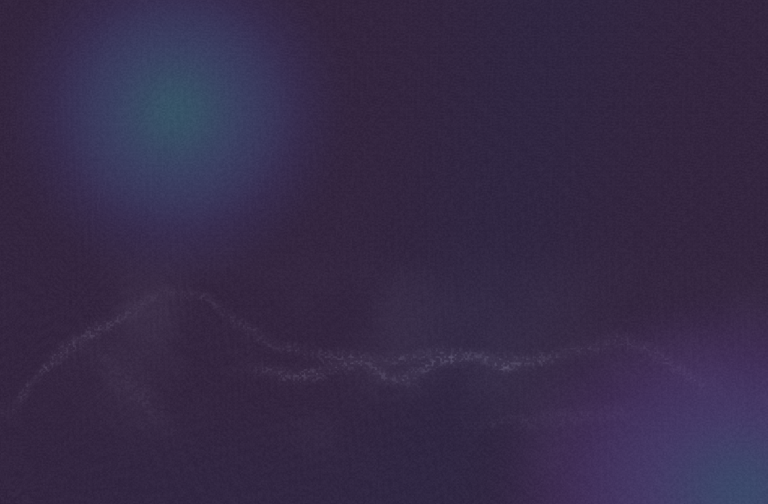
Give the GLSL for this background, as a WebGL 2 fragment shader.

```glsl
#version 300 es
precision highp float;
// Dark plum backdrop with two soft glows, drifting mist, speckled waves and fine grain.
uniform vec2 u_resolution;
out vec4 fragColor;

float hash(vec2 p) {
    return fract(sin(dot(p, vec2(127.1, 311.7))) * 43758.5453);
}

float noise(vec2 p) {
    vec2 i = floor(p), f = fract(p);
    f = f * f * (3.0 - 2.0 * f);
    return mix(mix(hash(i), hash(i + vec2(1, 0)), f.x),
               mix(hash(i + vec2(0, 1)), hash(i + vec2(1, 1)), f.x), f.y);
}

float fbm(vec2 p) {
    float sum = 0.0, amp = 0.5;
    for (int i = 0; i < 4; i++) {
        sum += amp * noise(p);
        p = p * 2.03 + 17.3;
        amp *= 0.5;
    }
    return sum;
}

float bump(float x, float center, float width) {
    float d = (x - center) / width;
    return exp(-d * d);
}

// Fades in and out between two points along the x axis
float span(float x, float start, float end, float soft) {
    return smoothstep(start - soft, start + soft, x) * (1.0 - smoothstep(end - soft, end + soft, x));
}

// Blends from the core through a mid tone and a rim into the backdrop
vec3 glow(vec3 back, float r, vec3 core, vec3 mid, vec3 rim) {
    vec3 c = mix(core, mid, smoothstep(0.0, 0.42, r));
    c = mix(c, rim, smoothstep(0.3, 0.74, r));
    return mix(c, back, smoothstep(0.54, 1.03, r));
}

void main() {
    vec2 uv = gl_FragCoord.xy / u_resolution;
    vec2 p = gl_FragCoord.xy / u_resolution.y;

    // Backdrop with a faint cool diagonal band
    vec3 color = vec3(0.202, 0.147, 0.248);
    color += vec3(-0.012, 0.004, 0.010) * bump(uv.x - 0.15 * uv.y, 0.57, 0.13);
    color += vec3(-0.008, 0.004, 0.010) * bump(uv.x, 0.3, 0.25) * (1.0 - smoothstep(0.0, 0.25, uv.y));

    // Upper left blue glow and lower right violet glow
    color = glow(color, length(p - vec2(0.349, 0.78)) / 0.355,
                 vec3(0.215, 0.325, 0.405), vec3(0.230, 0.250, 0.385), vec3(0.222, 0.182, 0.325));
    color = glow(color, length((p - vec2(1.48, 0.02)) / vec2(0.53, 0.42)),
                 vec3(0.235, 0.285, 0.420), vec3(0.270, 0.225, 0.400), vec3(0.255, 0.180, 0.345));

    // Mist over the lower half
    float mist = smoothstep(0.35, 0.75, fbm(p * vec2(5.0, 4.0) + 3.7));
    mist *= span(uv.y, 0.06, 0.47, 0.09) * (1.0 - 0.5 * smoothstep(0.4, 0.8, uv.x));
    color += vec3(0.030, 0.034, 0.034) * mist;

    // Wave ridges
    float x = uv.x;
    float ridge = 0.285 + 0.135 * bump(x, 0.23, 0.11) - 0.11 * bump(x, 0.0, 0.05)
                + 0.014 * bump(x, 0.6, 0.06) + 0.04 * bump(x, 0.8, 0.06) - 0.06 * bump(x, 0.94, 0.06);
    float ripple = 0.262 + 0.012 * sin((x - 0.42) * 45.0) + 0.025 * smoothstep(0.52, 0.65, x);
    float slope = 0.30 - 1.45 * (x - 0.12);
    float lower = 0.155 + 0.1 * (x - 0.6);
    float wobble = 0.016 * (noise(p * 22.0) - 0.5);
    float y = uv.y + wobble;

    float dust = 0.55 * bump(y, ridge, 0.013) * span(x, 0.02, 0.92, 0.03) * (0.5 + 0.5 * bump(x, 0.57, 0.25));
    dust += 0.4 * bump(y, ridge, 0.015) * bump(x, 0.08, 0.08);
    dust += 0.75 * bump(y, ripple, 0.012) * span(x, 0.33, 0.69, 0.05);
    dust += 0.25 * bump(y, slope, 0.035) * span(x, 0.13, 0.23, 0.03);
    dust += 0.3 * bump(y, lower, 0.016) * span(x, 0.62, 0.81, 0.04);
    // Thin veil trailing below the ridge
    dust += 0.16 * span(y, ridge - 0.08, ridge, 0.03) * span(x, 0.06, 0.9, 0.06) * fbm(p * 14.0);

    // Speckles carried by the waves
    float speckle = smoothstep(0.4, 0.95, noise(p * 240.0)) * (0.5 + noise(p * 45.0));
    color += vec3(0.085, 0.090, 0.090) * dust * (0.35 + 0.95 * speckle);

    // Fine grain
    float grain = noise(p * 310.0) + 0.6 * hash(floor(p * 336.0)) - 0.8;
    color += 0.026 * grain;

    fragColor = vec4(color, 1.0);
}
```
